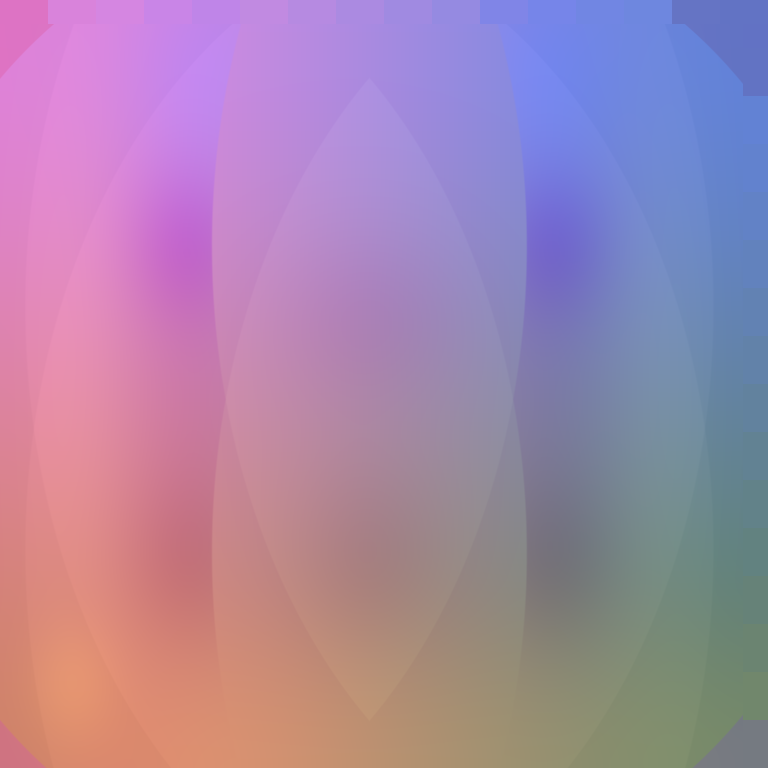
Reproduce this background procedurally as a Shadertoy shader.

```glsl
// Soft pastel field seen through overlapping tall lenses: red falls from left
// to right, blue rises from bottom to top. Mirrored pairs of ellipse arcs tint
// the field and clip its glows; the top and right rims are snapped to blocks.

const float AXIS = 0.481;

// Coverage of a mirrored pair of arcs whose widest half-width lies at centerY.
float lens(vec2 p, float halfWidth, float centerY) {
    float t = (p.y - centerY) / 0.807;
    float reach = halfWidth - 0.573 * (1.0 - sqrt(max(0.0, 1.0 - t * t)));
    float soft = 1.2 / min(iResolution.x, iResolution.y);
    return smoothstep(-soft, soft, reach - abs(p.x - AXIS));
}

// Elliptical Gaussian spot.
float glow(vec2 p, vec2 center, vec2 radius) {
    vec2 d = (p - center) / radius;
    return exp(-dot(d, d));
}

// Broad colour gradient over the canvas.
vec3 baseField(vec2 p) {
    float red = mix(0.91, 0.42, smoothstep(-0.05, 1.0, p.x));
    float blue = mix(0.44, 0.88, smoothstep(0.0, 0.98, p.y));
    red += 0.08 * smoothstep(0.3, 0.0, p.y) * smoothstep(0.0, 0.4, p.x);
    red -= 0.06 * glow(p, vec2(0.0, 0.0), vec2(0.14, 0.35));
    float green = 0.545 + 0.03 * smoothstep(0.25, 0.0, p.y) * smoothstep(0.1, 0.3, p.x);
    return vec3(red, green, blue);
}

void mainImage(out vec4 fragColor, in vec2 fragCoord) {
    vec2 p = fragCoord / iResolution.xy;

    // Blocky rims along the top and the right.
    vec2 block = (floor(p * 16.0) + 0.5) / 16.0;
    if (p.y > 0.969) p = vec2(block.x, 0.982);
    else if (p.x > 0.968) p = vec2(0.975, block.y);

    vec3 color = baseField(p);
    vec2 mirrored = vec2(abs(p.x - AXIS), p.y);

    // Lens pairs: one arc bulges above the middle, its partner below.
    float innerHigh = lens(p, 0.205, 0.68);
    float innerLow = lens(p, 0.205, 0.28);
    float middleHigh = lens(p, 0.448, 0.60);
    float middleLow = lens(p, 0.448, 0.284);
    float outer = lens(p, 0.685, 0.68) * lens(p, 0.685, 0.28);
    float outside = 1.0 - max(innerHigh, innerLow);

    // Bright side columns and the warm spot at the lower left.
    color += vec3(0.025, 0.025, 0.005) * glow(mirrored, vec2(0.385, 0.5), vec2(0.075, 0.42));
    color += vec3(0.05, 0.05, 0.0) * glow(p, vec2(0.095, 0.11), vec2(0.06, 0.08));

    // Dark columns and spots flanking the inner lens, hidden inside it.
    vec3 flank = vec3(-0.02, -0.05, -0.01) * glow(mirrored, vec2(0.235, 0.47), vec2(0.09, 0.27));
    flank += vec3(-0.04, -0.11, 0.01) * glow(mirrored, vec2(0.24, 0.68), vec2(0.075, 0.10));
    flank += vec3(-0.04, -0.06, -0.04) * glow(mirrored, vec2(0.24, 0.27), vec2(0.085, 0.11));
    flank += vec3(-0.04, 0.0, 0.07) * glow(mirrored, vec2(0.22, 0.88), vec2(0.10, 0.16));
    color += flank * outside;

    // Muted center.
    color += vec3(-0.01, -0.045, -0.02) * glow(p, vec2(0.48, 0.59), vec2(0.12, 0.11));
    color += vec3(-0.03, -0.05, -0.03) * glow(p, vec2(0.48, 0.27), vec2(0.10, 0.12));
    color -= vec3(0.0, 0.025, 0.0) * glow(p, vec2(0.45, 0.43), vec2(0.24, 0.25));

    // Each lens layer lightens what it covers.
    color += vec3(0.018, 0.026, 0.012) * (innerHigh * innerLow - 0.5);
    color += vec3(0.02, 0.016, 0.014) * (middleHigh + middleLow - 1.5);

    // Corners beyond the outer lens turn dusky.
    vec3 corner = vec3(color.r, color.g - 0.06, mix(color.b, 0.64, 0.4));
    color = mix(corner, color, outer);

    fragColor = vec4(clamp(color, 0.0, 1.0), 1.0);
}
```
